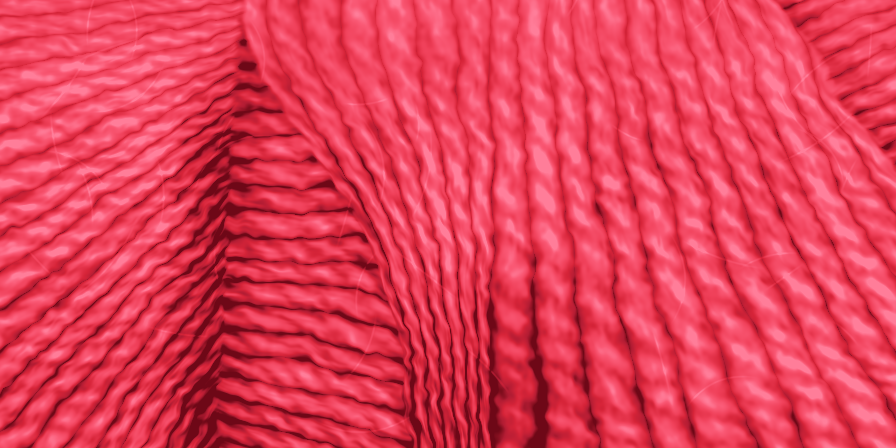
This texture is drawn by a Shadertoy shader. Its source:

```glsl
// Skeins of fuzzy two-ply red yarn, fanning out and overlapping in soft light.

float hash(vec2 p) {
    vec3 q = fract(vec3(p.xyx) * 0.1031);
    q += dot(q, q.yzx + 33.33);
    return fract((q.x + q.y) * q.z);
}

float noise(vec2 p) {
    vec2 i = floor(p), f = fract(p);
    f = f * f * (3.0 - 2.0 * f);
    return mix(mix(hash(i), hash(i + vec2(1, 0)), f.x),
               mix(hash(i + vec2(0, 1)), hash(i + vec2(1, 1)), f.x), f.y);
}

// Brightness of parallel strands: q.x counts strands, q.y runs along them.
float yarn(vec2 q) {
    float id = floor(q.x), f = fract(q.x) - 0.5;
    float seed = hash(vec2(id + 40.0, 7.0));
    float body = pow(max(1.0 - 4.0 * f * f, 0.0), 0.8);
    float turn = q.y / 0.085 - f * 1.1 + seed * 9.0 + noise(vec2(q.y * 7.0, id)) * 0.8;
    float ply = 0.5 + 0.5 * cos(6.2832 * turn);
    float fibre = noise(vec2(q.x * 7.0 - q.y * 22.0, q.y * 30.0 + q.x * 2.0));
    return body * (0.58 + 0.42 * ply) + (fibre - 0.5) * 0.35 + (seed - 0.5) * 0.2;
}

// Thin curved stray hairs.
float hairs(vec2 p) {
    float sum = 0.0;
    for (int i = 0; i < 44; i++) {
        float k = float(i);
        vec2 q = p - vec2(2.0 * hash(vec2(k, 1.0)), hash(vec2(k, 2.0)));
        float a = 6.2832 * hash(vec2(k, 3.0));
        q = mat2(cos(a), -sin(a), sin(a), cos(a)) * q;
        q.y += q.x * q.x * (hash(vec2(k, 4.0)) - 0.5) * 8.0;
        float len = 0.04 + 0.09 * hash(vec2(k, 5.0));
        sum += smoothstep(0.004, 0.0, abs(q.y)) * (1.0 - smoothstep(len * 0.5, len, abs(q.x)));
    }
    return min(sum, 1.0);
}

// Dark crimson to light pink.
vec3 dye(float t) {
    vec3 c = mix(vec3(0.43, 0.03, 0.09), vec3(0.49, 0.05, 0.11), clamp(t / 0.05, 0.0, 1.0));
    c = mix(c, vec3(0.70, 0.11, 0.20), clamp((t - 0.05) / 0.13, 0.0, 1.0));
    c = mix(c, vec3(0.84, 0.14, 0.22), clamp((t - 0.18) / 0.18, 0.0, 1.0));
    c = mix(c, vec3(0.94, 0.25, 0.35), clamp((t - 0.36) / 0.22, 0.0, 1.0));
    c = mix(c, vec3(0.98, 0.35, 0.46), clamp((t - 0.58) / 0.24, 0.0, 1.0));
    return mix(c, vec3(1.00, 0.49, 0.60), clamp((t - 0.82) / 0.16, 0.0, 1.0));
}

void mainImage(out vec4 fragColor, in vec2 fragCoord) {
    vec2 uv = fragCoord / iResolution.y;
    vec2 p = vec2(uv.x, 1.0 - uv.y);  // y grows downward
    p += 0.022 * (vec2(noise(p * 9.0), noise(p * 9.0 + 50.0)) - 0.5);
    p += 0.009 * (vec2(noise(p * 45.0), noise(p * 45.0 + 80.0)) - 0.5);
    float x = p.x, d = p.y;

    // Left skein: strands rise to the right and crowd together at its edge.
    float t = 0.52 - x;
    float fan = (d - 0.2 * t) / max(1.0 + 2.0 * t, 0.3);
    float leftEdge = 0.535 - 0.05 * d - x;
    float left = yarn(vec2(25.0 * log(max(1.0 + 1.3 * fan, 0.1)), x - 0.7 * d));
    float leftLight = 0.60 - 0.12 * d + 0.1 * smoothstep(0.5, 0.0, d);
    leftLight -= 0.5 * smoothstep(0.17, 0.0, leftEdge) * smoothstep(-0.2, 0.4, d);

    // Main skein: near-vertical strands, gathered on the left, spread on the right.
    float side = x - 1.1;
    float across = side * exp(side < 0.0 ? 1.1 * smoothstep(0.0, 0.9, d) : -0.7 * d);
    float mainEdge = across + 0.57;
    float middle = yarn(vec2(across / (side < 0.0 ? 0.085 : 0.058), d + 0.25 * max(side, 0.0)));
    float mainLight = 0.68 - 0.14 * d;
    mainLight -= 0.36 * exp(-pow((x - 1.2) / 0.35, 2.0)) * smoothstep(0.5, 1.0, d);
    mainLight -= 0.28 * smoothstep(0.14, 0.0, mainEdge) * smoothstep(0.0, 0.4, d);

    // Lower skein: level strands in the shade between the other two.
    float level = d - (x - 0.5) * (0.08 + 0.45 * (d - 0.6));
    float lower = yarn(vec2(level / 0.052, x));
    float lowerLight = 0.43 - 0.28 * smoothstep(0.12, 0.0, -leftEdge);
    lowerLight -= 0.2 * smoothstep(-0.12, 0.0, mainEdge);

    // Far corner skein behind the main one.
    float cornerEdge = x - 1.72 - 0.75 * d;
    float corner = yarn(vec2((d + 0.45 * (x - 1.8)) / 0.05, x));
    float cornerLight = 0.3 + 0.3 * smoothstep(0.0, 0.15, cornerEdge);

    // Layer the skeins; x is strand relief, y is light.
    vec2 layer = vec2(lower, lowerLight);
    layer = mix(layer, vec2(middle, mainLight), smoothstep(-0.012, 0.012, mainEdge));
    layer = mix(layer, vec2(corner, cornerLight), smoothstep(-0.012, 0.012, cornerEdge));
    layer = mix(layer, vec2(left, leftLight), smoothstep(-0.012, 0.012, leftEdge));

    // Soft focus at the top, then fuzz and hairs.
    float contrast = mix(0.5, 0.84, smoothstep(0.0, 0.45, d));
    float tone = layer.y + (layer.x - 0.5) * contrast;
    tone += 0.22 * (noise(uv * 6.0 + 20.0) - 0.5) + 0.14 * (noise(uv * 70.0) - 0.5);
    tone += 0.13 * hairs(uv);
    fragColor = vec4(dye(tone), 1.0);
}
```
